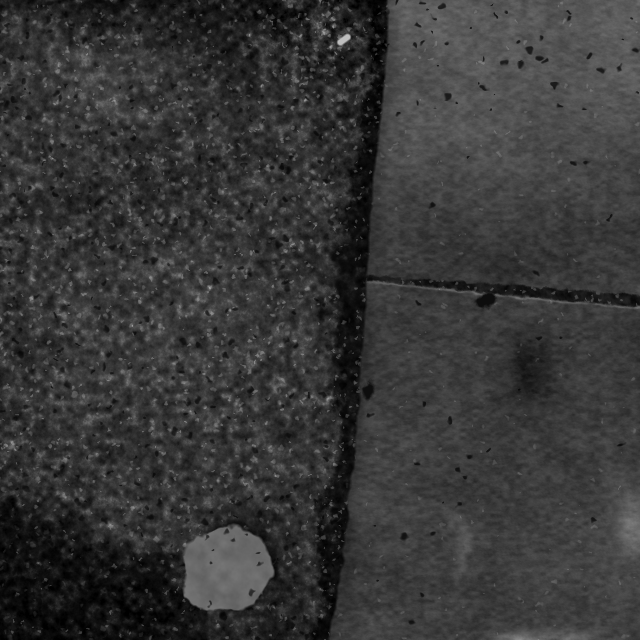
A Shadertoy shader for this texture:

```glsl
float hash(vec2 p) {
    return fract(sin(dot(p, vec2(127.1, 311.7))) * 43758.5453);
}

float valueNoise(vec2 p) {
    vec2 cell = floor(p), f = fract(p);
    f = f * f * (3.0 - 2.0 * f);
    return mix(mix(hash(cell), hash(cell + vec2(1, 0)), f.x),
               mix(hash(cell + vec2(0, 1)), hash(cell + vec2(1, 1)), f.x), f.y);
}

// Fractal noise centered on zero
float fbm(vec2 p) {
    float sum = 0.0, weight = 0.5;
    for (int i = 0; i < 4; i++) {
        sum += weight * (valueNoise(p) - 0.5);
        p = mat2(1.6, 1.2, -1.2, 1.6) * p + 7.3;
        weight *= 0.5;
    }
    return sum;
}

// Irregular grains scattered over a jittered grid
float specks(vec2 p, float scale, float density, float size, float seed) {
    p = p * scale + 0.5 * vec2(valueNoise(p * scale * 2.3), valueNoise(p * scale * 2.3 + 41.0));
    float mask = 0.0;
    for (int k = 0; k < 9; k++) {
        vec2 id = floor(p) + vec2(k % 3 - 1, k / 3 - 1);
        vec2 center = id + vec2(hash(id + seed), hash(id + seed + 19.7));
        float radius = size * (0.4 + 0.6 * hash(id + seed + 43.1));
        float grain = 1.0 - smoothstep(radius * 0.3, radius, length(p - center));
        mask = max(mask, grain * step(hash(id + seed + 71.3), density));
    }
    return mask;
}

float glow(vec2 p, vec2 center, vec2 radius) {
    vec2 d = (p - center) / radius;
    return exp(-dot(d, d));
}

float segment(vec2 p, vec2 a, vec2 b) {
    vec2 ab = b - a;
    return length(p - a - ab * clamp(dot(p - a, ab) / dot(ab, ab), 0.0, 1.0));
}

float slabEdge(float y) {
    float x = 0.515 + 0.145 * min(y, 0.27) + 0.065 * clamp(y - 0.27, 0.0, 0.45);
    float chips = mix(0.016, 0.005, smoothstep(0.25, 0.45, y));
    return x + 0.11 * clamp(y - 0.72, 0.0, 0.2) + chips * fbm(vec2(y * 32.0, 2.0));
}

float asphalt(vec2 p, float edge) {
    float tone = 0.18 + 0.11 * fbm(p * 7.0) + 0.05 * fbm(p * 32.0);
    tone += 0.045 * glow(p, vec2(0.17, 0.86), vec2(0.20, 0.09));
    tone += 0.045 * glow(p, vec2(0.40, 0.50), vec2(0.18, 0.24));
    tone += 0.03 * glow(p, vec2(0.10, 0.42), vec2(0.15, 0.16));

    // Damp corner, damp top and loose gravel
    float warp = 0.09 * fbm(p * 13.0 + 4.0) + 0.07 * fbm(p * 55.0);
    float corner = 1.0 - smoothstep(-0.035, 0.045, p.y + 0.32 * p.x - 0.215 + warp);
    corner *= 1.0 - 0.65 * smoothstep(0.24, 0.38, p.x);
    float top = smoothstep(-0.06, 0.04, p.y + 0.15 * p.x - 1.015 + warp);
    top = max(top, 0.65 * glow(p, vec2(0.37, 0.93), vec2(0.08)));
    float gravel = glow(p, vec2(0.50, 0.95), vec2(0.085, 0.07));
    float damp = max(0.7 * corner, 0.6 * top) * (1.0 - gravel);

    // Ragged dirt beside the slabs
    float width = 0.026 + 0.038 * glow(p, vec2(p.x, 0.54), vec2(1.0, 0.13));
    width += 0.012 * glow(p, vec2(p.x, 0.25), vec2(1.0, 0.14));
    float gap = edge - p.x + 0.05 * fbm(p * 38.0) + 0.04 * fbm(p * 90.0);
    float gutter = 1.0 - smoothstep(width * 0.6, width * 1.2, gap);
    tone *= (1.0 - damp) * (1.0 - 0.72 * gutter);

    // Aggregate
    float rough = 1.0 - 0.55 * max(damp, gutter) + 0.7 * gravel;
    float grain = fbm(p * 100.0);
    tone += rough * (0.32 * grain + 0.9 * max(grain, 0.0) * grain);
    tone += 0.15 * rough * specks(p, 80.0, 0.22 + 0.3 * gravel, 0.45, 3.0);
    tone += 0.2 * specks(p, 110.0, 0.08 + 0.22 * gutter, 0.5, 31.0);
    return tone * (1.0 - 0.6 * specks(p, 62.0, 0.2, 0.45, 57.0));
}

float concrete(vec2 p, float edge) {
    float tone = 0.24 + 0.115 * smoothstep(0.60, 0.98, p.y) + 0.11 * fbm(p * 9.0 + 11.0);
    tone += 0.17 * fbm(p * vec2(105.0, 165.0)) + 0.05 * fbm(p * 35.0);
    tone -= 0.04 * glow(p, vec2(0.83, 0.61), vec2(0.24, 0.06));
    tone -= 0.14 * glow(p, vec2(0.83, 0.42), vec2(0.035, 0.055));

    // Pale stains
    float stain = glow(p, vec2(1.0, 0.18), vec2(0.035, 0.045));
    stain += glow(p, vec2(0.82, 0.0), vec2(0.045, 0.014)) + 0.8 * glow(p, vec2(0.90, 0.005), vec2(0.03, 0.012));
    float arc = length(p - vec2(0.64, 0.14)) - 0.093 + 0.03 * fbm(p * 25.0);
    stain += 0.5 * exp(-arc * arc * 7000.0) * glow(p, vec2(0.725, 0.155), vec2(0.04, 0.055));
    tone += 0.2 * stain * (1.0 + 2.2 * fbm(p * 32.0));

    float pitted = smoothstep(0.80, 0.88, p.y);
    tone *= 1.0 - 0.7 * specks(p, 55.0, 0.025 + 0.2 * pitted, 0.38, 13.0);
    tone += 0.1 * specks(p, 65.0, 0.09, 0.3, 83.0);

    // Gritty joint with a broken pale lip
    float offset = p.y - 0.564 + 0.085 * (p.x - 0.592) + 0.006 * fbm(p * 75.0);
    float halfWidth = mix(0.0035, 0.008, smoothstep(0.6, 0.85, p.x));
    float joint = 1.0 - smoothstep(-0.002, 0.003, abs(offset) - halfWidth + 0.006 * fbm(p * 130.0));
    float lip = offset + halfWidth + 0.003;
    tone += 0.16 * exp(-lip * lip * 250000.0) * smoothstep(-0.25, 0.15, fbm(p * 30.0));
    tone = mix(tone, 0.07 + 0.2 * fbm(p * 100.0) + 0.2 * specks(p, 110.0, 0.35, 0.5, 9.0), 0.9 * joint);
    float clump = length((p - vec2(0.760, 0.530)) * vec2(0.75, 1.0)) + 0.014 * fbm(p * 80.0);
    tone = mix(tone, 0.05, 1.0 - smoothstep(0.007, 0.013, clump));
    return tone * (0.8 + 0.2 * smoothstep(0.0, 0.025, p.x - edge));
}

void mainImage(out vec4 fragColor, in vec2 fragCoord) {
    vec2 p = fragCoord / iResolution.xy;
    float edge = slabEdge(p.y), ground = asphalt(p, edge);

    // Lumpy pale patch with a dark surround
    vec2 q = p - vec2(0.352, 0.112);
    float disc = length(q) - 0.069 + 0.035 * fbm(p * 28.0);
    ground *= 1.0 - 0.65 * exp(-max(disc, 0.0) * 65.0) * smoothstep(-0.06, 0.07, q.x + q.y);
    float paint = (0.42 + 0.12 * fbm(p * 60.0)) * (1.0 - 0.6 * specks(p, 60.0, 0.15, 0.38, 23.0));
    ground = mix(ground, paint, 1.0 - smoothstep(-0.003, 0.003, disc));

    // Bright stub on the gravel
    float stub = segment(p, vec2(0.532, 0.934), vec2(0.543, 0.942));
    ground = mix(ground, 0.75, 1.0 - smoothstep(0.003, 0.007, stub));

    float tone = mix(ground, concrete(p, edge), smoothstep(-0.003, 0.003, p.x - edge));
    float hole = length((p - vec2(0.576, 0.391)) * vec2(1.0, 0.65)) + 0.014 * fbm(p * 70.0);
    tone = mix(tone, 0.05, 1.0 - smoothstep(0.005, 0.012, hole));
    fragColor = vec4(vec3(clamp(tone, 0.0, 1.0)), 1.0);
}
```
